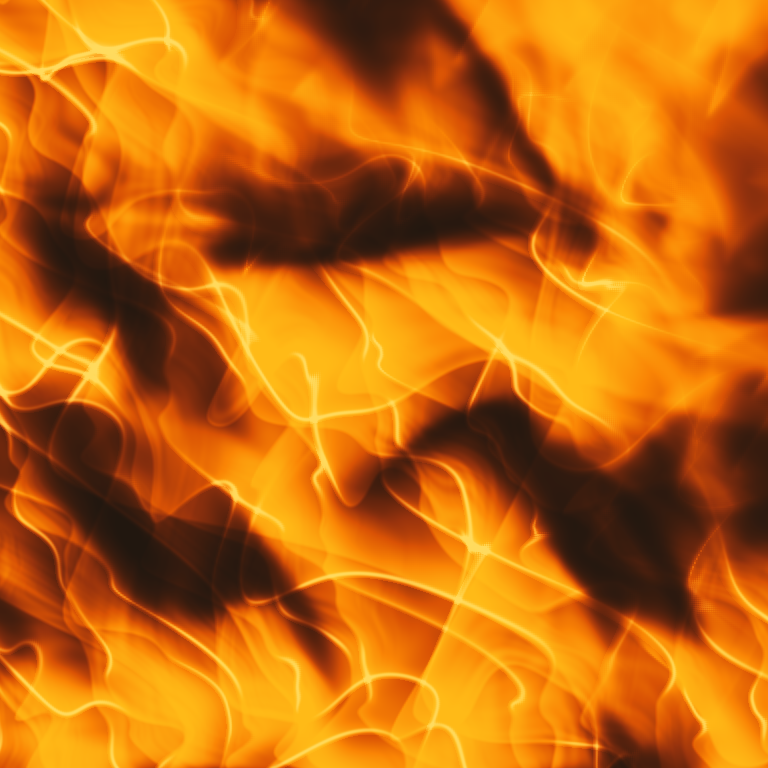
This texture is drawn by a WebGL 2 fragment shader. Its source:

```glsl
#version 300 es
precision highp float;
// Close view of flames: soft glowing masses with dark gaps between them,
// overlaid by curling translucent sheets with sharp, bright leading edges.
// Everything comes from layered sines whose coordinates are bent by sines.

uniform vec2 u_resolution;
out vec4 fragColor;

const mat2 TURN = mat2(0.80, 0.60, -0.60, 0.80);

// Bends the plane into curls; each step is finer and weaker.
vec2 swirl(vec2 p, float seed, float amount) {
    float freq = 1.0;
    for (int i = 0; i < 4; i++) {
        vec2 phase = seed + vec2(0.0, 1.7) * float(i + 1);
        p += amount / pow(freq, 1.2) * sin(freq * (TURN * p.yx) + phase);
        freq *= 1.6;
    }
    return p;
}

// Smooth large-scale heat, centred on zero, drawn out along the diagonal.
float softHeat(vec2 p) {
    vec2 q = swirl(TURN * p * vec2(8.5, 11.5), 2.3, 0.5);
    float sum = 0.0;
    float amp = 0.9;
    for (int i = 0; i < 4; i++) {
        sum += amp * sin(q.x + 1.3 * sin(q.y + float(i)));
        q = TURN * q * 1.6 + 1.9;
        amp *= 0.6;
    }
    return sum;
}

float ramp(float a, float b, float x) {
    return clamp((x - a) / (b - a), 0.0, 1.0);
}

// Soot, ember, rust, deep orange, orange, amber.
vec3 fireColor(float h) {
    vec3 c = mix(vec3(0.13, 0.09, 0.06), vec3(0.38, 0.14, 0.05), ramp(0.02, 0.12, h));
    c = mix(c, vec3(0.60, 0.20, 0.05), ramp(0.12, 0.23, h));
    c = mix(c, vec3(0.85, 0.32, 0.02), ramp(0.23, 0.41, h));
    c = mix(c, vec3(0.98, 0.52, 0.02), ramp(0.41, 0.67, h));
    return mix(c, vec3(1.00, 0.73, 0.09), ramp(0.67, 0.97, h));
}

void main() {
    vec2 p = gl_FragCoord.xy / u_resolution.y;
    float body = softHeat(p);
    float lit = smoothstep(-1.3, 0.2, body);

    // Depth of field: the far upper right is out of focus.
    float focus = smoothstep(-0.5, 0.6,
        1.0 - 2.0 * p.x * p.y + 0.4 * sin(7.0 * p.x - 5.0 * p.y));

    float heat = 0.75 * body - 1.08;
    float glint = 0.0;
    for (int i = 0; i < 6; i++) {
        float n = float(i);
        vec2 q = swirl(p * (4.5 + 2.2 * n) + 4.1 * n, 1.0 + 2.6 * n, 0.75);
        float phase = 0.5 * dot(q, vec2(0.8, 0.6));
        float slope = length(vec2(dFdx(phase), dFdy(phase))) * u_resolution.y;

        // Sheet: abrupt on one side, fading away on the other.
        float f = fract(phase);
        float dist = f / max(slope, 0.4);
        float width = mix(0.04, 0.006, focus);
        float fade = (1.0 - f) * (1.0 - f);
        float sheet = smoothstep(0.0, width, dist) * fade;

        // Silky strands run beside the edge, thinned where they would crowd.
        float crowding = smoothstep(14.0, 4.0, slope);
        float strands = sin(45.0 * phase + 4.0 * sin(0.8 * q.y)) + 0.6 * sin(83.0 * phase + q.x);
        strands *= sheet * focus * crowding * smoothstep(-0.6, 0.8, sin(q.y - q.x + n));
        heat += (0.65 * sheet + 0.16 * strands) * (0.35 + 0.65 * lit);

        // Thin bright line with a halo, coming and going along the edge.
        float along = smoothstep(-0.2, 0.9, sin(1.3 * q.y - 0.7 * q.x + 2.0 * n));
        float line = exp(-pow((dist - width) / 0.0028, 2.0));
        float halo = exp(-pow((dist - width) / 0.013, 2.0));
        glint += (0.65 * line + 0.3 * halo) * along * fade * focus * (0.25 + 0.75 * lit);
    }

    // The logistic curve spreads the heat evenly over the colour ramp.
    float level = 1.0 / (1.0 + exp(-1.75 * (heat + 1.0 * glint)));
    vec3 color = fireColor(level);
    color = mix(color, vec3(1.0, 0.88, 0.42), 0.85 * smoothstep(0.2, 1.0, glint) * level);
    fragColor = vec4(color, 1.0);
}
```
